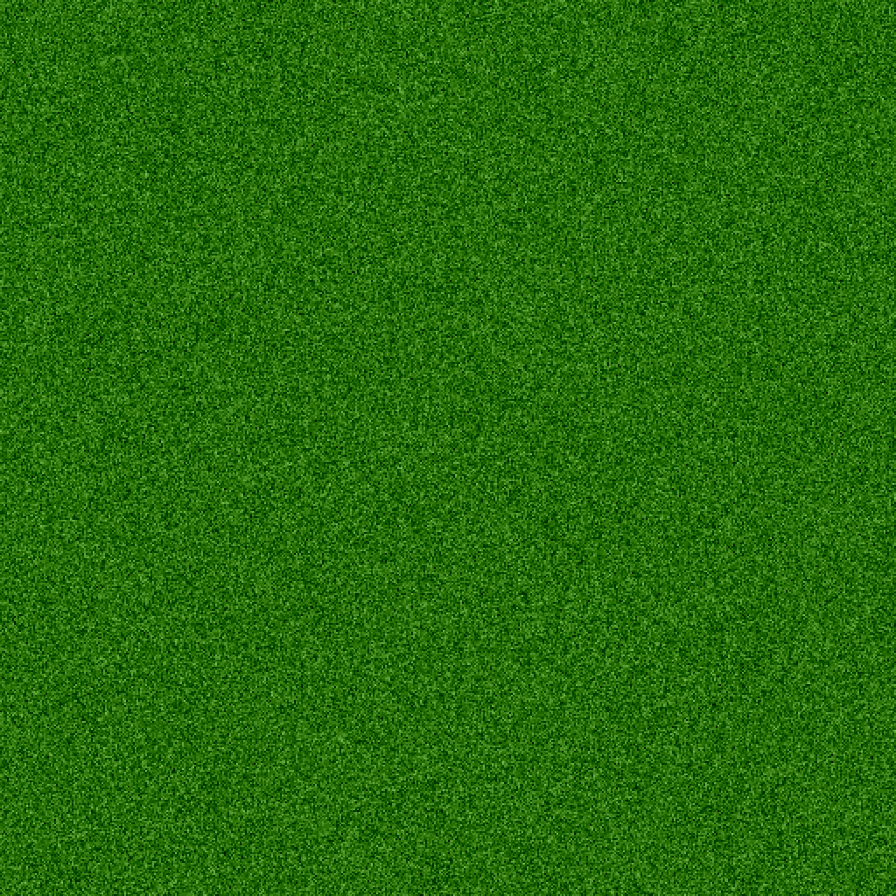
This texture is drawn by a WebGL 2 fragment shader. Its source:

```glsl
#version 300 es
precision highp float;
precision highp int;

uniform vec2 u_resolution;
out vec4 fragColor;

const vec3  BASE_GREEN     = vec3(0.147, 0.423, 0.0);
const float GRAINS_ACROSS  = 512.0;  // grain cells along the canvas height
const float GRAIN_CONTRAST = 0.117;  // standard deviation of the brightness
const float GRAIN_EDGE     = 0.25;   // softness of the border between grains
const float MOTTLE_AMOUNT  = 0.004;  // faint broad unevenness
const int   MOTTLE_LAYERS  = 4;
const uint  HASH_FACTOR    = 1664525u;
const uint  HASH_STEP      = 1013904223u;

// Integer hash of a cell: two scrambled words
uvec2 hashCell(ivec2 cell) {
    uvec2 v = uvec2(cell + 1) * HASH_FACTOR + HASH_STEP;
    v.x += v.y * HASH_FACTOR;
    v.y += v.x * HASH_FACTOR;
    v ^= v >> 16u;
    v.x += v.y * HASH_FACTOR;
    v.y += v.x * HASH_FACTOR;
    return v ^ (v >> 16u);
}

// Near-normal random value with unit deviation: sum of four uniform values
float grainValue(ivec2 cell) {
    uvec2 word = hashCell(cell);
    vec4 uniforms = vec4(word & 0xffffu, word >> 16u) / 65535.0;
    return (dot(uniforms, vec4(1.0)) - 2.0) * sqrt(3.0);
}

// Cellular grain whose neighbours blend across a narrow border
float grain(vec2 uv) {
    vec2 position = uv * GRAINS_ACROSS - 0.5;
    ivec2 cell = ivec2(floor(position));
    vec2 blend = smoothstep(0.5 - GRAIN_EDGE, 0.5 + GRAIN_EDGE, fract(position));
    float lower = mix(grainValue(cell), grainValue(cell + ivec2(1, 0)), blend.x);
    float upper = mix(grainValue(cell + ivec2(0, 1)), grainValue(cell + ivec2(1, 1)), blend.x);
    return mix(lower, upper, blend.y);
}

// Layered sines in turning directions
float mottle(vec2 uv) {
    float sum = 0.0;
    for (int i = 0; i < MOTTLE_LAYERS; i++) {
        float layer = float(i);
        float angle = layer * 2.4 + 0.6;
        vec2 direction = vec2(cos(angle), sin(angle));
        float bend = sin(dot(uv, direction.yx) * (17.0 + 6.0 * layer));
        sum += sin(dot(uv, direction) * (23.0 + 13.0 * layer) + 1.5 * bend + layer);
    }
    return sum / sqrt(float(MOTTLE_LAYERS));
}

void main() {
    vec2 uv = gl_FragCoord.xy / u_resolution.y;
    float brightness = GRAIN_CONTRAST * grain(uv) + MOTTLE_AMOUNT * mottle(uv);
    fragColor = vec4(clamp(BASE_GREEN + brightness, 0.0, 1.0), 1.0);
}
```
